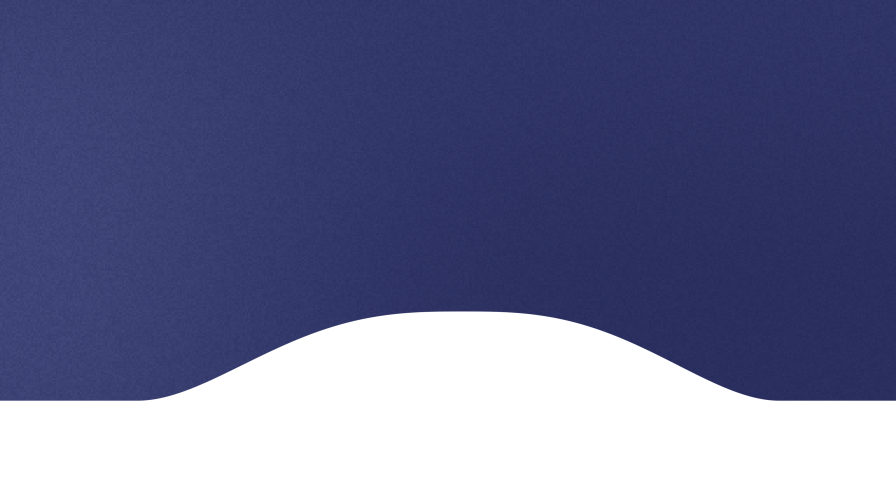
This background is drawn by a WebGL 1 fragment shader. Its source:

```glsl
precision highp float;
// A white hill with a flat foot below a grainy indigo backdrop.
// The hill is a warped smoothstep on each side of its crest; the backdrop
// is a dark base with a soft glow at the left, a lift at the top and grain.

uniform vec2 u_resolution;

const float ASPECT = 16.0 / 9.0;          // stage is ASPECT wide, 1 high

// Hill, in stage units
const float FOOT_LEFT = 0.273;
const float CREST_X = 0.919;
const float FOOT_RIGHT = 1.546;
const float GROUND_Y = 0.205;
const float HILL_HEIGHT = 0.177;
const float SHOULDER = 1.46;              // above 1 broadens the crest

// Backdrop
const vec3 DEEP_INDIGO = vec3(0.162, 0.182, 0.372);
const vec3 PALE_INDIGO = vec3(0.245, 0.268, 0.468);
const vec3 WHITE = vec3(1.0);
const vec2 GLOW_CENTER = vec2(0.0, 0.45);
const float GLOW_RADIUS = 0.67;
const float TOP_LIFT = 0.28;

// Grain
const float GRAIN_CELLS = 288.0;          // cells per stage height
const float GRAIN_BASE = 0.022;
const float GRAIN_GLOW = 0.018;           // extra grain in the lit area

float hash(vec2 cell) {
  vec3 q = fract(vec3(cell.xyx) * 0.1031);
  q += dot(q, q.yzx + 33.33);
  return fract((q.x + q.y) * q.z);
}

// Height of the white surface at x
float hillHeight(float x) {
  float reach = x < CREST_X ? CREST_X - FOOT_LEFT : FOOT_RIGHT - CREST_X;
  float away = min(abs(x - CREST_X) / reach, 1.0);
  float rise = 1.0 - pow(away, SHOULDER);
  return GROUND_Y + HILL_HEIGHT * smoothstep(0.0, 1.0, rise);
}

// Approximate signed distance to the surface, positive above it
float hillDistance(vec2 p) {
  const float STEP = 0.002;
  float slope = (hillHeight(p.x + STEP) - hillHeight(p.x - STEP)) / (2.0 * STEP);
  return (p.y - hillHeight(p.x)) / sqrt(1.0 + slope * slope);
}

// Centered noise of two cell sizes
float grain(vec2 p) {
  float fine = hash(floor(p * GRAIN_CELLS));
  float coarse = hash(floor(p * GRAIN_CELLS * 0.5) + 71.0);
  return mix(fine, coarse, 0.25) - 0.5;
}

vec3 backdrop(vec2 p) {
  vec2 offset = (p - GLOW_CENTER) / GLOW_RADIUS;
  float glow = exp(-dot(offset, offset));
  float light = min(glow + TOP_LIFT * smoothstep(0.4, 1.0, p.y), 1.0);
  vec3 color = mix(DEEP_INDIGO, PALE_INDIGO, light);
  return color + grain(p) * (GRAIN_BASE + GRAIN_GLOW * light);
}

void main() {
  vec2 p = gl_FragCoord.xy / u_resolution * vec2(ASPECT, 1.0);
  float pixel = 1.0 / u_resolution.y;
  float sky = smoothstep(-0.7 * pixel, 0.7 * pixel, hillDistance(p));
  gl_FragColor = vec4(mix(WHITE, backdrop(p), sky), 1.0);
}
```
